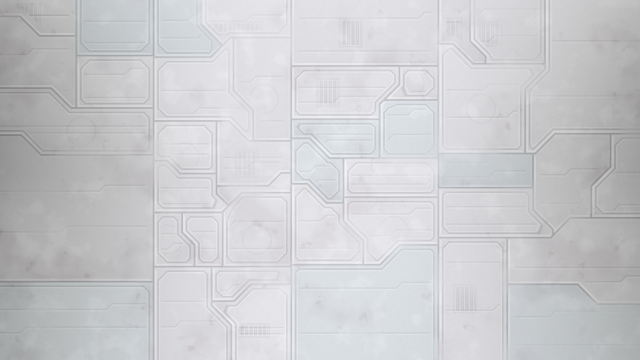
This texture is drawn by a WebGL 2 fragment shader. Its source:

```glsl
#version 300 es
precision highp float;

uniform vec2 u_resolution;
out vec4 fragColor;

const float ASPECT = 16.0 / 9.0;

struct Panel {
    vec2 lo, hi;   // nominal bounds
    float seam;    // distance to the nearest seam
    float rim;     // same distance with chamfered corners
    float facing;  // +1 above or right of that seam, -1 otherwise
    float id;
};

float hash(vec2 p) {
    vec3 q = fract(p.xyx * 0.1031);
    q += dot(q, q.yzx + 33.33);
    return fract((q.x + q.y) * q.z);
}

float noise(vec2 p) {
    vec2 i = floor(p), f = fract(p);
    f = f * f * (3.0 - 2.0 * f);
    return mix(mix(hash(i), hash(i + vec2(1, 0)), f.x),
               mix(hash(i + vec2(0, 1)), hash(i + vec2(1, 1)), f.x), f.y);
}

float fbm(vec2 p) {
    float sum = 0.0, gain = 0.5;
    for (int i = 0; i < 5; i++) {
        sum += gain * noise(p);
        p = mat2(1.6, 1.2, -1.2, 1.6) * p + 7.3;
        gain *= 0.5;
    }
    return sum;
}

float stroke(float d, float width, float px) {
    return 1.0 - smoothstep(width, width + 1.2 * px, abs(d));
}

float box(vec2 p, vec2 halfSize) {
    vec2 d = abs(p) - halfSize;
    return length(max(d, 0.0)) + min(max(d.x, d.y), 0.0);
}

// Signed gap to a level line that climbs by jog at 45 degrees past t = 0
float joggedGap(float t, float y, float jog) {
    return max(min(y, (y - t) * 0.7071), y - jog);
}

void addSeam(inout Panel p, float gap, float chamfer) {
    float d = abs(gap);
    p.rim = min(min(p.rim, d), (p.rim + d - chamfer) * 0.7071);
    if (d < p.seam) {
        p.seam = d;
        p.facing = sign(gap);
    }
}

// Four columns, each cut again and again along its longer side
Panel findPanel(vec2 q) {
    float edges[5] = float[5](0.0, 0.24, 0.455, 0.685, 1.0);
    Panel p = Panel(vec2(0), vec2(ASPECT, 1), 1.0, 1.0, 1.0, 4.0);
    for (int i = 1; i < 4; i++) {
        float x = edges[i] * ASPECT;
        addSeam(p, q.x - x, 0.022);
        if (q.x > x) {
            p.lo.x = x;
            p.hi.x = edges[i + 1] * ASPECT;
            p.id = 4.0 + float(i);
        } else if (i == 1) p.hi.x = x;
    }
    for (int level = 0; level < 4; level++) {
        vec2 size = p.hi - p.lo;
        bool small = max(size.x, size.y) < 0.19;
        if (small || (level > 1 && hash(vec2(p.id, 1.7)) < 0.25)) break;
        bool upright = size.x > size.y * 1.15;
        vec2 s = upright ? q.yx : q;
        vec2 lo = upright ? p.lo.yx : p.lo, hi = upright ? p.hi.yx : p.hi;
        float at = mix(lo.y, hi.y, mix(0.3, 0.68, hash(vec2(p.id, 3.1))));
        float start = mix(lo.x, hi.x, mix(0.25, 0.75, hash(vec2(p.id, 5.9))));
        float dir = hash(vec2(p.id, 8.3)) < 0.5 ? -1.0 : 1.0;
        float jog = step(0.5, hash(vec2(p.id, 11.2))) * min(0.18 * (hi.y - lo.y), 0.055);
        float gap = joggedGap(dir * (s.x - start), s.y - at, jog);
        addSeam(p, gap, mix(0.014, 0.036, hash(vec2(p.id, 13.7))));
        bool above = gap > 0.0;
        if (upright) { if (above) p.lo.x = at; else p.hi.x = at; }
        else { if (above) p.lo.y = at; else p.hi.y = at; }
        p.id = p.id * 2.0 + (above ? 1.0 : 0.0);
    }
    return p;
}

// Framed row of upright slots
float vent(vec2 p, vec2 halfSize, float px) {
    float pitch = 0.0125;
    vec2 cell = vec2((fract(p.x / pitch) - 0.5) * pitch, p.y);
    float slots = stroke(box(cell, vec2(0.0022, halfSize.y - 0.007)), 0.0007, px);
    float frame = box(p, halfSize);
    return slots * step(frame, -0.003) + 0.6 * stroke(frame, 0.0005, px);
}

// Soft light: bright middle, grey sides, darkest at mid height
float lighting(vec2 uv, vec2 q) {
    float side = pow(abs(uv.x - 0.52) / 0.52, 2.2);
    float height = 1.15 - 0.4 * abs(uv.y - 0.52) * 2.0;
    return 0.893 - 0.28 * side * height * mix(0.85, 1.15, noise(q * 3.0 + 4.0));
}

void main() {
    vec2 uv = gl_FragCoord.xy / u_resolution;
    vec2 q = uv * vec2(ASPECT, 1.0);
    float px = 1.0 / u_resolution.y;
    Panel p = findPanel(q);
    vec2 size = p.hi - p.lo, local = (q - p.lo) / size;
    float kind = hash(vec2(p.id, 21.3)), pick = hash(vec2(p.id, 27.9));
    float wear = mix(0.4, 1.0, smoothstep(0.25, 0.65, noise(q * 9.0)));

    // Panel tone and tint
    float light = lighting(uv, q);
    vec3 color = light + vec3(-0.002, -0.001, 0.014) * smoothstep(0.7, 0.88, light);
    color += (pick - 0.5) * 0.026 + (local.y - 0.5) * 0.016;
    color -= vec3(0.034, 0.018, 0.016) * step(0.74, kind);

    // Stains, pale scuffs and fine grain
    float dirt = fbm(q * 7.0 + pick * 5.0);
    color -= vec3(0.036, 0.045, 0.045) * smoothstep(0.52, 0.76, dirt);
    color += 0.022 * smoothstep(0.53, 0.72, fbm(q * 19.0 + 31.0));
    color -= vec3(0.03, 0.042, 0.04) * smoothstep(0.65, 0.8, fbm(q * 34.0)) * smoothstep(0.4, 0.6, dirt);
    color += (noise(q * 190.0) - 0.5) * 0.009;

    // Seams and raised rims
    float relief = -0.085 * stroke(p.seam, 0.0008, px);
    relief += (0.035 + 0.02 * p.facing) * stroke(p.seam - 0.0055, 0.0012, px);
    float rimmed = step(0.3, pick);
    relief -= 0.065 * rimmed * stroke(p.rim - 0.0125, 0.0005, px);
    relief += 0.03 * rimmed * stroke(p.rim - 0.0165, 0.0005, px);
    relief -= 0.02 * exp(-p.seam * 70.0);

    // Hairlines with a jog
    float inside = smoothstep(0.018, 0.024, p.rim);
    for (int i = 0; i < 2; i++) {
        float h = hash(vec2(p.id, 41.0 + float(i) * 6.3));
        float y = q.y - mix(p.lo.y, p.hi.y, 0.2 + 0.35 * float(i) + 0.25 * h);
        float t = q.x - mix(p.lo.x, p.hi.x, fract(h * 7.0));
        float gap = joggedGap(t, y, 0.016 * step(0.35, h));
        relief -= 0.04 * inside * stroke(gap, 0.0003, px);
        relief += 0.02 * inside * stroke(gap + 0.004, 0.0003, px);
    }

    // Vents and faint rings
    vec2 center = mix(p.lo, p.hi, vec2(mix(0.35, 0.65, kind), 0.5));
    vec2 ventSize = pick > 0.6 ? vec2(0.069, 0.018) : vec2(0.031, 0.038);
    if (kind < 0.32 && all(greaterThan(size * 0.42, ventSize)))
        relief -= 0.05 * inside * vent(q - center, ventSize, px);
    if (kind > 0.45 && kind < 0.6)
        relief -= 0.022 * inside * stroke(length(q - center) - 0.04, 0.0005, px);

    fragColor = vec4(clamp(color + relief * wear, 0.0, 1.0), 1.0);
}
```
